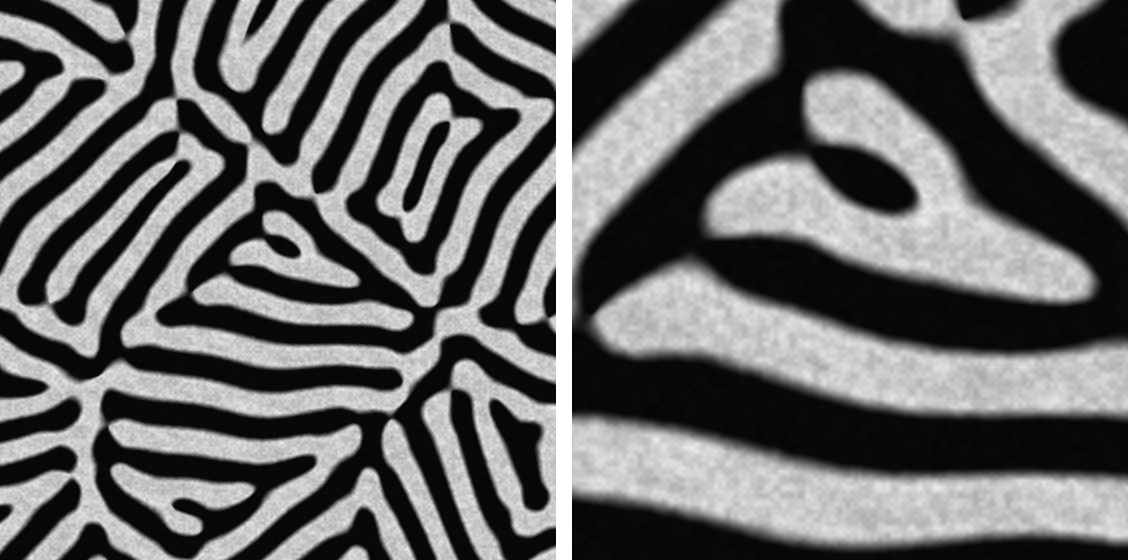
Left: the whole. Right: its middle third, enlarged.
This pattern is drawn by a WebGL 1 fragment shader. Its source:

```glsl
precision highp float;
// Labyrinth of pale, grainy ridges and black grooves of even width.

uniform vec2 u_resolution;

const float TAU = 6.2831853;
const float STRIPES_PER_HEIGHT = 12.0;  // stripe periods along the canvas height
const float DOMAIN_SIZE = 4.5;          // size of a folded domain, in periods
const float KERNEL_STEP = 0.6;          // spacing of the wave kernels, in periods
const vec3 GROOVE = vec3(0.03);
const vec3 RIDGE = vec3(0.785);

vec2 hash2(vec2 p) {
  vec2 q = vec2(dot(p, vec2(127.1, 311.7)), dot(p, vec2(269.5, 183.3)));
  return fract(sin(q) * 43758.545);
}

float valueNoise(vec2 p) {
  vec2 i = floor(p), f = fract(p);
  f = f * f * (3.0 - 2.0 * f);
  float low = mix(hash2(i).x, hash2(i + vec2(1.0, 0.0)).x, f.x);
  float high = mix(hash2(i + vec2(0.0, 1.0)).x, hash2(i + 1.0).x, f.x);
  return mix(low, high, f.y) - 0.5;
}

mat2 rotation(float angle) {
  float c = cos(angle), s = sin(angle);
  return mat2(c, s, -s, c);
}

// Slow bending of the plane by layered sines.
vec2 bend(vec2 p, float amount) {
  vec2 wide = sin(p.yx * 1.1 + vec2(0.4, 2.1));
  vec2 fine = sin(p.yx * 2.3 + p * 0.7 + vec2(3.7, 1.2));
  return p + amount * (wide + 0.35 * fine);
}

// Wave parallel to the nearest cell wall: direction in xy, phase in z.
// Some walls are flipped to grooves, which opens the rings into spirals.
vec3 wallWave(vec2 p, float size) {
  vec2 q = p / size, base = floor(q);
  vec2 nearest = vec2(0.0), second = vec2(0.0);
  float d1 = 1e3, d2 = 1e3;
  for (int y = -1; y <= 1; y++) {
    for (int x = -1; x <= 1; x++) {
      vec2 id = base + vec2(float(x), float(y));
      vec2 site = id + 0.5 + 0.8 * (hash2(id) - 0.5);
      float d = dot(q - site, q - site);
      if (d < d1) {
        d2 = d1; second = nearest;
        d1 = d; nearest = site;
      } else if (d < d2) {
        d2 = d; second = site;
      }
    }
  }
  vec2 axis = normalize(nearest - second);
  float wallDistance = size * dot(q - 0.5 * (nearest + second), axis);
  float flip = step(0.6, hash2(floor(nearest) + floor(second) + 7.3).y);
  return vec3(axis, TAU * (wallDistance + 0.5 * flip));
}

// Blends local plane waves, then returns the signed distance to the
// stripe edge in periods, positive on ridges.
float stripeEdge(vec2 p, float size, float spacing) {
  vec2 base = floor(p / spacing + 0.5);
  float reach = 2.5 * spacing, wave = 0.0, total = 0.0;
  vec2 slope = vec2(0.0);
  for (int y = -2; y <= 2; y++) {
    for (int x = -2; x <= 2; x++) {
      vec2 center = (base + vec2(float(x), float(y))) * spacing;
      vec2 offset = p - center;
      float w = max(0.0, 1.0 - dot(offset, offset) / (reach * reach));
      w *= w * w;
      vec3 local = wallWave(center, size);
      float phase = TAU * dot(local.xy, offset) + local.z;
      wave += w * cos(phase);
      slope -= w * sin(phase) * local.xy;
      total += w;
    }
  }
  return wave / (TAU * (length(slope) + 0.04 * total));
}

void main() {
  vec2 uv = gl_FragCoord.xy / u_resolution.y;
  vec2 p = rotation(0.55) * (uv * STRIPES_PER_HEIGHT) + vec2(31.0, 17.0);

  // Fine grain, with a soft mottling below it
  float grain = valueNoise(uv * 210.0) + 0.6 * valueNoise(uv * 420.0 + 9.0);
  float mottle = valueNoise(rotation(0.4) * uv * vec2(45.0, 80.0));

  // Ridge mask with slightly rough, soft edges
  float d = stripeEdge(bend(p, 0.15), DOMAIN_SIZE, KERNEL_STEP);
  d += 0.014 * valueNoise(uv * 130.0 + 40.0);
  float pixel = STRIPES_PER_HEIGHT / u_resolution.y;
  float soft = max(0.07, pixel);
  float ridge = smoothstep(-soft, soft, d);

  // Faint bright rim just inside each ridge
  float rimOffset = (d - 0.1) / 0.04;
  float rim = 0.03 * exp(-rimOffset * rimOffset);

  vec3 ridgeColor = RIDGE + 0.13 * grain + 0.08 * mottle + rim;
  vec3 grooveColor = GROOVE + 0.015 * grain;
  gl_FragColor = vec4(mix(grooveColor, ridgeColor, ridge), 1.0);
}
```
